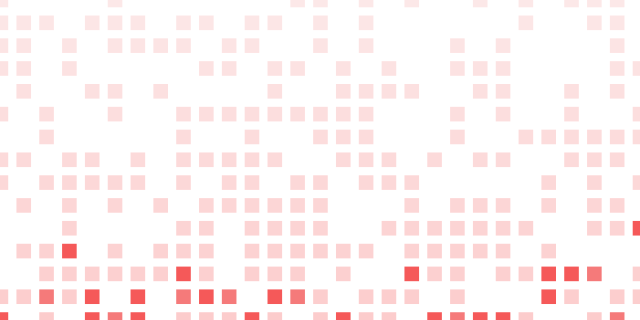
Reproduce this background procedurally as a Shadertoy shader.

```glsl
float hash(vec2 p) {
    vec3 q = fract(p.xyx * vec3(0.1031, 0.1030, 0.0973));
    q += dot(q, q.yzx + 33.33);
    return fract((q.x + q.y) * q.z);
}

void mainImage(out vec4 fragColor, in vec2 fragCoord) {
    // Square grid, rows counted down from the top edge
    float pitchScale = 14.02 / iResolution.y;
    vec2 grid = vec2(fragCoord.x, iResolution.y - fragCoord.y) * pitchScale - vec2(0.04, 0.0);
    vec2 cell = floor(grid + 0.5);
    float depth = cell.y / 14.0;

    // Smooth-edged square centred on each grid point
    vec2 edge = clamp((0.32 - abs(grid - cell)) / pitchScale + 0.5, 0.0, 1.0);
    float square = edge.x * edge.y;

    // Cells fill more often toward the bottom, where strong ones gather
    float pick = hash(cell + 7.0);
    float filled = step(pick, mix(0.43, 0.75, depth));
    float strong = step(pick, 0.4 * pow(depth, 6.0));

    // Pale tint deepens downward; some strong cells are softer
    vec3 paleRed = mix(vec3(0.99, 0.91, 0.91), vec3(0.99, 0.80, 0.80), depth);
    float softness = step(0.6, hash(cell + 61.0));
    vec3 strongRed = mix(vec3(0.96, 0.35, 0.35), vec3(0.96, 0.48, 0.48), softness);
    vec3 tint = mix(paleRed, strongRed, strong);

    fragColor = vec4(mix(vec3(1.0), tint, square * filled), 1.0);
}
```
